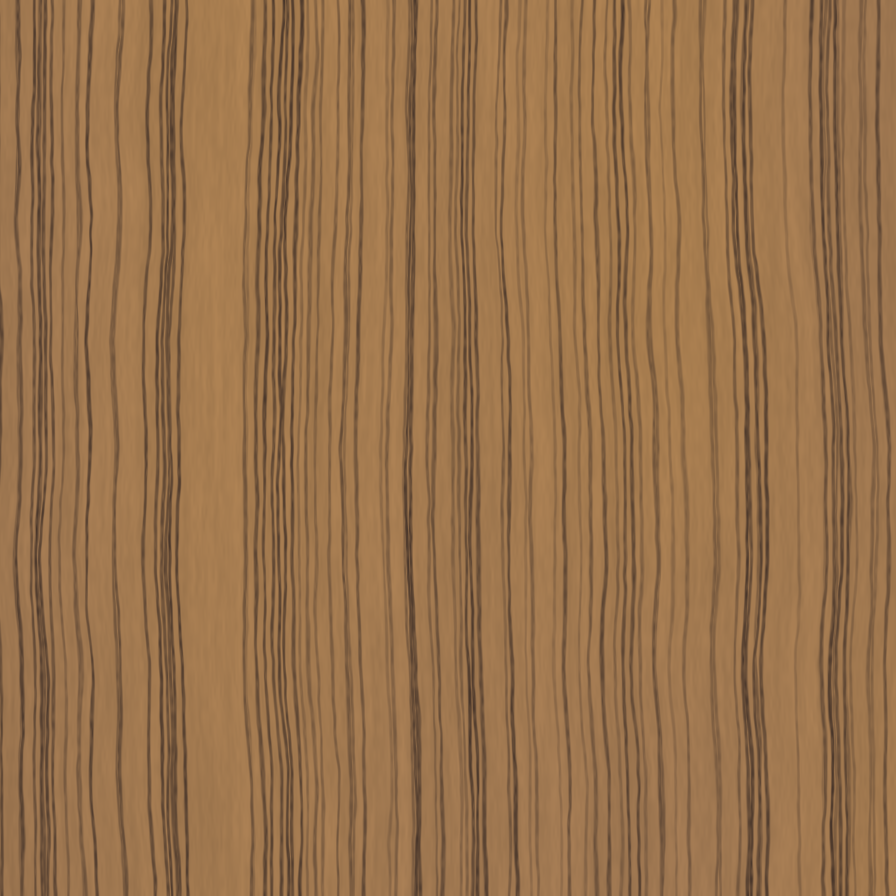
Reproduce this texture procedurally as a WebGL 2 fragment shader.

```glsl
#version 300 es
precision highp float;
// Straight-grained brown wood veneer with thin, dark, slightly wavering vertical veins.

uniform vec2 u_resolution;
out vec4 fragColor;

float hash(vec2 p) {
    return fract(sin(dot(p, vec2(127.1, 311.7))) * 43758.5453);
}

float noise(vec2 p) {
    vec2 cell = floor(p), f = fract(p);
    f = f * f * (3.0 - 2.0 * f);
    return mix(mix(hash(cell), hash(cell + vec2(1, 0)), f.x),
               mix(hash(cell + vec2(0, 1)), hash(cell + vec2(1, 1)), f.x), f.y);
}

// Soft-edged vertical stroke at signed distance d
float stroke(float d, float halfWidth, float pixel) {
    return 1.0 - smoothstep(halfWidth * 0.35 - pixel * 0.4, halfWidth + pixel * 0.6, abs(d));
}

// One jittered vein per column; presence is the share of columns that carry one
float veins(vec2 p, float columns, float presence, float width, float seed, float pixel) {
    float ink = 0.0;
    float column = floor(p.x * columns);
    for (float i = -1.0; i <= 1.0; i++) {
        float id = column + i;
        float center = (id + 0.15 + 0.7 * hash(vec2(id, seed))) / columns;
        float waver = (noise(vec2(id * 7.3 + seed, p.y * 16.0)) - 0.5) * 0.0035;
        float swell = 0.65 + 0.7 * noise(vec2(id * 3.7 + seed, p.y * 11.0));
        float strength = mix(0.5, 1.0, hash(vec2(id, seed + 2.0)));
        strength *= 0.65 + 0.35 * noise(vec2(id * 5.1, p.y * 6.0 + seed));
        strength *= step(hash(vec2(id, seed + 5.0)), presence);
        ink = max(ink, strength * stroke(p.x - center - waver, width * swell, pixel));
    }
    return ink;
}

// Tight bundles of parallel strands
float bundles(vec2 p, float pixel) {
    float ink = 0.0;
    float column = floor(p.x * 8.0);
    for (float i = -1.0; i <= 1.0; i++) {
        float id = column + i;
        float center = (id + 0.25 + 0.5 * hash(vec2(id, 41.0))) / 8.0;
        float count = 2.0 + floor(3.0 * hash(vec2(id, 43.0)));
        for (float k = 0.0; k < 4.0; k++) {
            if (k >= count) break;
            float key = id * 9.0 + k;
            float offset = (k - 1.5) * 0.0075 + (hash(vec2(key, 47.0)) - 0.5) * 0.004;
            offset += (noise(vec2(key * 3.1, p.y * 13.0)) - 0.5) * 0.004;
            float width = 0.0018 + 0.0012 * noise(vec2(key * 5.3, p.y * 9.0));
            float strength = 0.6 + 0.4 * noise(vec2(key * 2.3, p.y * 5.0));
            ink = max(ink, strength * stroke(p.x - center - offset, width, pixel));
        }
    }
    return ink;
}

void main() {
    vec2 uv = gl_FragCoord.xy / u_resolution.y;
    float pixel = 1.0 / u_resolution.y;

    // Shared drift, bends and tiny kinks of the grain
    vec2 p = uv;
    p.x += (noise(vec2(uv.x * 3.0, uv.y * 2.2)) - 0.5) * 0.035;
    p.x += (noise(vec2(uv.x * 7.0 + 20.0, uv.y * 8.0)) - 0.5) * 0.008;
    p.x += (noise(vec2(uv.x * 90.0, uv.y * 50.0)) - 0.5) * 0.0014;

    // Ground colour with broad tint and fine fibres
    float tint = noise(vec2(p.x * 4.0 + 3.0, uv.y * 1.5));
    vec3 color = mix(vec3(0.615, 0.462, 0.318), vec3(0.655, 0.488, 0.304), tint);
    float bands = noise(vec2(p.x * 45.0, uv.y * 1.8)) - 0.5;
    float fibres = noise(vec2(p.x * 230.0, uv.y * 14.0)) - 0.5;
    float flecks = noise(vec2(p.x * 420.0, uv.y * 70.0)) - 0.5;
    color *= 1.01 + 0.06 * bands + 0.055 * fibres + 0.045 * flecks;

    // Main veins, faint veins and bundles
    float ink = veins(p, 36.0, 0.92, 0.0027, 11.0, pixel);
    ink = max(ink, 0.65 * veins(p, 47.0, 0.6, 0.0022, 23.0, pixel));
    ink = max(ink, bundles(p, pixel));

    // Broken, porous texture inside the veins
    float pores = noise(vec2(p.x * 480.0, uv.y * 110.0));
    ink *= 0.68 + 0.4 * pores;
    color = mix(color, vec3(0.25, 0.185, 0.15), clamp(ink, 0.0, 1.0) * 0.92);

    fragColor = vec4(color, 1.0);
}
```
